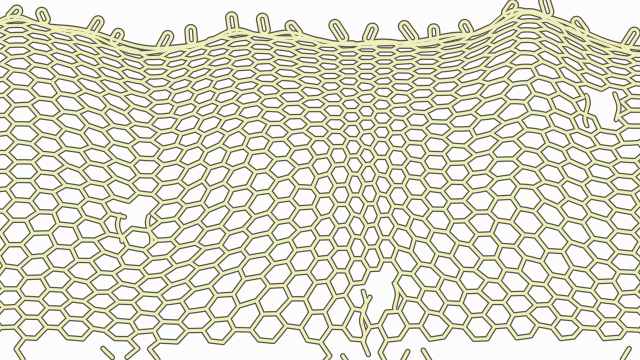
Give the GLSL for this pattern, as a Shadertoy shader.

```glsl
// Worn knotted net of cream yarn: warped hexagon mesh, gathered looped top edge, torn holes.
#define COLUMNS 15.5    // mesh columns per canvas height
#define ROWS 18.2       // mesh rows from top to bottom edge
#define GATHER 3.2      // rows crowded together under the top edge
#define REACH 0.69      // half width of a mesh, in columns
#define JITTER 0.13     // irregularity of the knots
#define YARN 0.0042     // half width of the yarn
#define OUTLINE 0.0076  // half width including outline
#define BOTTOM 0.045    // height of the lower edge
#define LOOP_STEP 0.098 // spacing of the loops on the top edge
#define CREAM vec3(0.94, 0.94, 0.74)
#define DARK vec3(0.32, 0.31, 0.26)
#define PAPER vec3(0.99)

const float PI = 3.14159;

// Torn places: centre in canvas units, radius in meshes
const vec3 HOLES[3] = vec3[3](vec3(0.372, 0.40, 0.66), vec3(1.055, 0.19, 0.85), vec3(1.67, 0.71, 0.9));

vec2 hash2(vec2 p) {
    vec3 q = fract(p.xyx * vec3(0.1031, 0.1030, 0.0973));
    q += dot(q, q.yzx + 33.33);
    return fract((q.xx + q.yz) * q.zy);
}

float bump(float x, float centre, float width) {
    float d = (x - centre) / width;
    return exp(-d * d);
}

float segmentDistance(vec2 p, vec2 a, vec2 b) {
    vec2 ab = b - a;
    return length(p - a - ab * clamp(dot(p - a, ab) / dot(ab, ab), 0.0, 1.0));
}

// Height of the sagging top edge
float topEdge(float x) {
    return 0.88 + 0.06 * bump(x, 0.05, 0.2) - 0.03 * bump(x, 0.42, 0.12)
        + 0.025 * bump(x, 0.7, 0.15) + 0.085 * bump(x, 1.47, 0.14) - 0.025 * bump(x, 1.78, 0.15);
}

// Canvas position to (column, row) of the stretched net
vec2 warp(vec2 p) {
    float top = topEdge(p.x);
    float depth = (top - p.y) / (top - BOTTOM);
    float lift = 0.09 * bump(p.x, 1.0, 0.4) - 0.035 * bump(p.x, 0.46, 0.2);
    depth += lift * sin(PI * depth) + 0.007 * sin(14.0 * depth) * cos(4.0 * p.x);
    float pinch = 0.35 + 0.75 * bump(p.y, 0.48, 0.3);
    float u = COLUMNS * p.x + pinch * tanh((p.x - 1.02) / 0.1) + 0.25 * sin(5.0 * p.y + 4.0 * p.x);
    float v = (ROWS - GATHER) * depth + GATHER * (1.0 - exp(-7.0 * depth));
    return vec2(u, v);
}

// Left (side -1) or right (side 1) knot of a mesh
vec2 knot(vec2 cell, float side) {
    vec2 id = 2.0 * cell + vec2(0.5 + 0.5 * side, 0.0);
    return cell + vec2(side * REACH, 0.0) + JITTER * (hash2(id + 60.0) - 0.5);
}

float netDistance(vec2 p) {
    vec2 q = warp(p);
    const float e = 0.001;
    mat2 toCanvas = inverse(mat2(warp(p + vec2(e, 0.0)) - q, warp(p + vec2(0.0, e)) - q) / e);
    vec2 tears[3];
    for (int k = 0; k < 3; k++) tears[k] = warp(HOLES[k].xy);
    float d = 1.0;
    for (int i = -1; i <= 0; i++)
    for (int j = -1; j <= 1; j++) {
        float column = floor(q.x) + float(i);
        float stagger = 0.5 * mod(column, 2.0);
        vec2 cell = vec2(column, floor(q.y - stagger + 0.5) + float(j) + stagger);
        vec2 a = knot(cell, 1.0);
        // One bar and two slanted strands leave each right-hand knot
        for (int k = -1; k <= 1; k++) {
            float slant = float(k);
            vec2 b = knot(cell + vec2(2.0 - abs(slant), 0.5 * slant), -1.0);
            vec2 middle = 0.5 * (a + b);
            bool dangling = k != 0 && hash2(cell + 17.0 * slant + 90.0).x < 0.3;
            bool cut = middle.y < -0.1 || middle.y > ROWS + (dangling ? 0.6 : 0.0);
            for (int h = 0; h < 3; h++) cut = cut || length(middle - tears[h]) < HOLES[h].z;
            if (!cut) d = min(d, segmentDistance(vec2(0.0), toCanvas * (a - q), toCanvas * (b - q)));
        }
    }
    return d;
}

// Bunched cords and upright loops along the top
float edgeDistance(vec2 p) {
    float height = p.y - topEdge(p.x);
    float d = abs(height - 0.005 * sin(31.0 * p.x)) * 0.95;
    d = min(d, abs(height - 0.006 - 0.009 * sin(23.0 * p.x + 2.0 * sin(9.0 * p.x))) * 0.95);
    for (int i = -1; i <= 1; i++) {
        float id = floor(p.x / LOOP_STEP) + float(i);
        vec2 r = hash2(vec2(id + 20.0, 7.0));
        float x = (id + 0.5 + 0.5 * (r.x - 0.5)) * LOOP_STEP;
        float tilt = 1.5 * (r.y - 0.5);
        vec2 base = vec2(x, topEdge(x) + 0.014);
        vec2 tip = base + mix(0.018, 0.042, r.x) * vec2(sin(tilt), cos(tilt));
        d = min(d, abs(segmentDistance(p, base, tip) - 0.0105));
    }
    return d;
}

// Loose wavy threads hanging beside each hole
float strandDistance(vec2 p) {
    float d = 1.0;
    for (int k = 0; k < 6; k++) {
        vec3 hole = HOLES[k / 2];
        float side = k % 2 == 0 ? -1.0 : 1.0;
        vec2 r = hash2(vec2(float(k) + 3.0, 41.0));
        vec2 start = hole.xy + vec2(side * 0.042, 0.03 * r.x);
        vec2 end = start - vec2(0.012 * (r.y - 0.5), 0.06 + 0.08 * r.y);
        vec2 wave = vec2(0.005 * sin(70.0 * p.y + 6.0 * r.x), 0.0);
        d = min(d, segmentDistance(p + wave, start, end));
    }
    return d;
}

void mainImage(out vec4 fragColor, in vec2 fragCoord) {
    vec2 p = fragCoord / iResolution.y;
    float soft = 0.7 / iResolution.y;
    float d = min(netDistance(p), min(edgeDistance(p), strandDistance(p)));
    vec3 color = mix(DARK, PAPER, smoothstep(-soft, soft, d - OUTLINE));
    color = mix(CREAM, color, smoothstep(-soft, soft, d - YARN));
    fragColor = vec4(color, 1.0);
}
```
